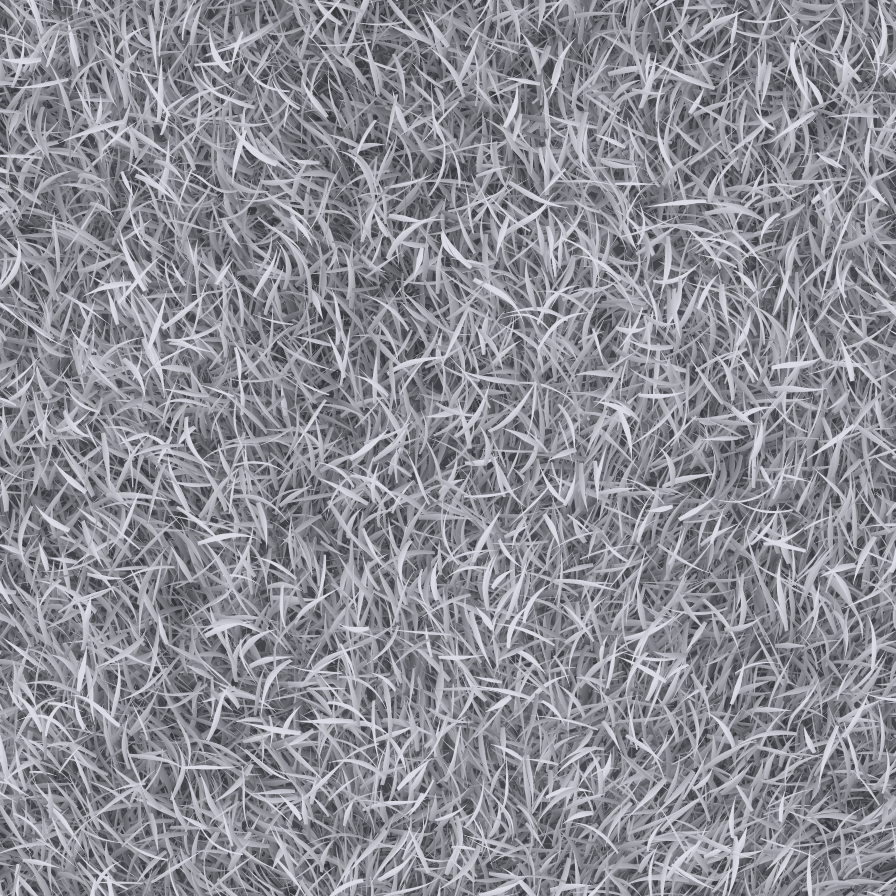
Reproduce this texture procedurally as a WebGL 2 fragment shader.

```glsl
#version 300 es
precision highp float;
// Dense mat of pale, dry grass blades, tangled and layered over dark gaps.

#define DENSITY 24.0      // grid cells across the canvas
#define LAYERS 32         // blades per cell, front to back
#define HALF_LENGTH vec2(0.38, 0.95)  // shortest, longest, in cells
#define HALF_WIDTH vec2(0.028, 0.088) // thinnest, widest, in cells
#define BEND 0.36         // curvature of the blades
#define FLOW_SWING 2.8    // how far the combed direction wanders
#define SPREAD 1.5        // random angle around the combed direction
#define OCCLUSION 3.3     // how fast light fades with depth
#define DARK_TONE 0.31
#define LIGHT_TONE 0.81
#define PATCH_TONE 0.16   // strength of broad light and dark patches

uniform vec2 u_resolution;
out vec4 fragColor;

// Integer hash giving three values from 0 to 1.
vec3 hash3(uvec3 v) {
    v = v * 1664525u + 1013904223u;
    v.x += v.y * v.z; v.y += v.z * v.x; v.z += v.x * v.y;
    v ^= v >> 16u;
    v.x += v.y * v.z; v.y += v.z * v.x; v.z += v.x * v.y;
    return vec3(v >> 8u) / 16777216.0;
}

float corner(vec2 cell, uint seed) {
    return hash3(uvec3(uvec2(ivec2(cell) + 64), seed)).x;
}

float valueNoise(vec2 p, uint seed) {
    vec2 i = floor(p), f = fract(p);
    f = f * f * (3.0 - 2.0 * f);
    return mix(mix(corner(i, seed), corner(i + vec2(1, 0), seed), f.x),
               mix(corner(i + vec2(0, 1), seed), corner(i + vec2(1, 1), seed), f.x), f.y);
}

// Grey with a faint cool tint.
vec3 strawColour(float tone) {
    tone = clamp(tone, 0.19, 0.86);
    return vec3(tone, tone + 0.01 * (1.0 - tone), tone + 0.021 + 0.022 * tone);
}

// Coverage (x) and tone offset (y) of one blade; d is measured from its middle.
vec2 blade(vec2 d, float angle, vec3 rnd, float pixel) {
    float halfLength = mix(HALF_LENGTH.x, HALF_LENGTH.y, rnd.x);
    float c = cos(angle), s = sin(angle);
    float along = (d.x * c + d.y * s) / halfLength;
    if (abs(along) > 1.0) return vec2(0.0);
    float side = d.y * c - d.x * s;
    side -= BEND * (rnd.y - 0.5) * (along * along - 0.4) * halfLength;

    float v = 0.5 + 0.5 * along;  // 0 at the root, 1 at the tip
    float width = mix(HALF_WIDTH.x, HALF_WIDTH.y, pow(fract(rnd.z * 13.0), 1.3));
    width *= min(1.0, 1.7 * (1.0 - v)) * mix(0.7, 1.0, smoothstep(0.0, 0.4, v));
    float cover = clamp(0.5 + (width - abs(side)) / pixel, 0.0, 1.0);
    cover *= clamp((1.0 - abs(along)) * halfLength / pixel, 0.0, 1.0);

    // Random tone, lighter tip, one lit flank.
    float flank = clamp(side / max(width, 0.001), -1.0, 1.0);
    float tone = (rnd.z - 0.5) * 0.22 + (v - 0.5) * 0.14 + flank * 0.045;
    return vec2(cover, tone);
}

void main() {
    vec2 p = gl_FragCoord.xy / u_resolution.y;
    float pixel = DENSITY / u_resolution.y;

    // Broad combing direction and light patches.
    float flow = 0.65 * valueNoise(p * 4.0, 1u) + 0.35 * valueNoise(p * 9.0 + 3.0, 2u);
    float combed = 1.5 + (flow - 0.5) * FLOW_SWING;
    float patches = 0.5 * valueNoise(p * 6.0, 3u) + 0.5 * valueNoise(p * 15.0, 4u) - 0.5;

    // Composite blades from the top layer down until the pixel is covered.
    vec3 colour = vec3(0.0);
    float clear = 1.0;
    for (int layer = 0; layer < LAYERS; layer++) {
        float depth = float(layer) / float(LAYERS);
        float lit = mix(DARK_TONE, LIGHT_TONE, exp(-OCCLUSION * depth));
        vec2 g = p * DENSITY + float(layer) * vec2(0.37, 0.61);
        vec2 home = floor(g);
        for (int k = 0; k < 9; k++) {
            vec2 cell = home + vec2(k % 3 - 1, k / 3 - 1);
            uvec3 id = uvec3(uvec2(ivec2(cell) + 64), uint(layer) + 16u);
            vec3 place = hash3(id);
            vec2 d = g - cell - place.xy;
            if (dot(d, d) > 1.0) continue;
            vec3 rnd = hash3(id + uvec3(0u, 0u, 512u));
            float turn = 2.0 * place.z - 1.0;
            float angle = combed + SPREAD * turn * (0.4 + 0.6 * abs(turn));
            angle += fract(rnd.x * 17.0) < 0.35 ? 3.14159 : 0.0;
            vec2 b = blade(d, angle, rnd, pixel);
            colour += clear * b.x * strawColour(lit + b.y + PATCH_TONE * patches);
            clear *= 1.0 - b.x;
        }
        if (clear < 0.01) break;
    }
    colour += clear * strawColour(0.25 + 0.5 * PATCH_TONE * patches);
    fragColor = vec4(colour, 1.0);
}
```
